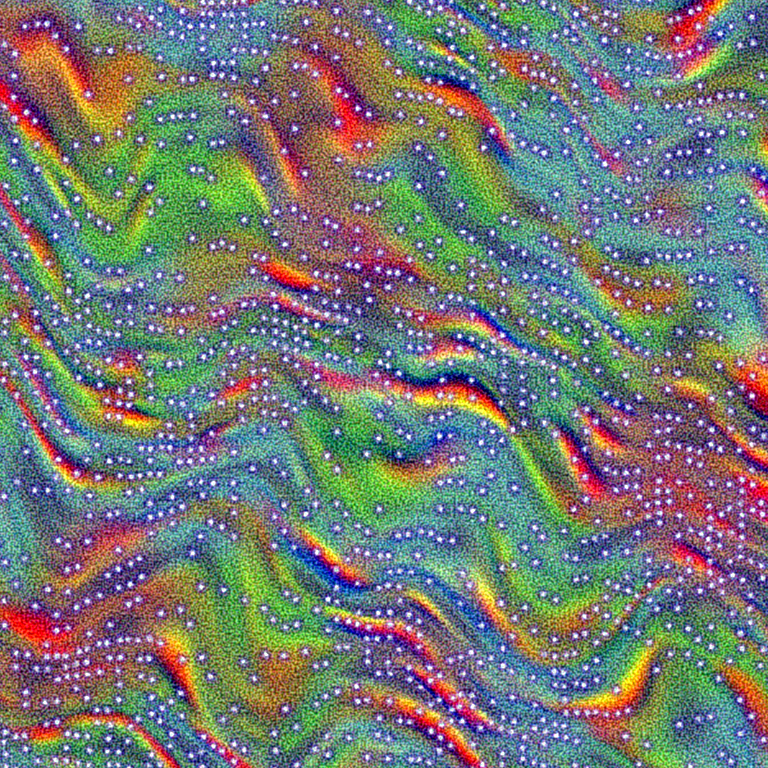
This pattern is drawn by a Shadertoy shader. Its source:

```glsl
// Flowing rows of glowing beads over green-teal ground with red, gold and navy ridges.

float hash(vec2 p) {
    vec3 q = fract(p.xyx * vec3(0.1031, 0.1030, 0.0973));
    q += dot(q, q.yzx + 33.33);
    return fract((q.x + q.y) * q.z);
}

vec2 latticeGradient(vec2 cell) {
    float angle = 6.2832 * hash(cell);
    return vec2(cos(angle), sin(angle));
}

// Gradient noise, roughly -0.7 to 0.7
float gradientNoise(vec2 p) {
    vec2 i = floor(p), f = p - i;
    vec2 s = f * f * f * (f * (f * 6.0 - 15.0) + 10.0);
    vec2 e = vec2(1.0, 0.0);
    float low = mix(dot(latticeGradient(i), f),
                    dot(latticeGradient(i + e), f - e), s.x);
    float high = mix(dot(latticeGradient(i + e.yx), f - e.yx),
                     dot(latticeGradient(i + 1.0), f - 1.0), s.x);
    return mix(low, high, s.y);
}

// x runs along the rows, y counts across them
vec2 flow(vec2 p) {
    float bend = 0.20 * gradientNoise(p * vec2(4.4, 2.6) + 11.0)
               + 0.04 * gradientNoise(p * vec2(10.0, 4.0) + 47.0);
    return vec2(p.x, p.y + 0.42 * p.x + bend);
}

// Streaks stretched along the flow
float ridge(vec2 w) {
    return gradientNoise(w * vec2(9.5, 22.0) + 70.0)
         + 0.25 * gradientNoise(w * vec2(14.0, 36.0) + 19.0);
}

// Bead halo in x, bright core in y; offsets are unsheared so beads stay round
vec2 beads(vec2 w, mat2 unshear) {
    vec2 pitch = vec2(0.0135, 0.0245);
    vec2 home = floor(w / pitch);
    vec2 glow = vec2(0.0);
    for (int y = -1; y <= 1; y++) {
        for (int x = -2; x <= 2; x++) {
            vec2 cell = home + vec2(x, y) + 200.0;
            float present = step(0.54, hash(cell));
            vec2 jitter = vec2(hash(cell + 31.0), hash(cell + 77.0)) - 0.5;
            vec2 centre = (cell - 200.0 + 0.5 + jitter * vec2(0.35, 0.2)) * pitch;
            vec2 d = unshear * (w - centre);
            float r2 = dot(d, d);
            float strength = present * (0.7 + 0.3 * hash(cell + 123.0));
            glow = max(glow, strength * exp(-r2 / vec2(0.000066, 0.000012)));
        }
    }
    return glow;
}

void mainImage(out vec4 fragColor, in vec2 fragCoord) {
    vec2 p = fragCoord / min(iResolution.x, iResolution.y);

    // Flow coordinates and their local shear
    vec2 w = flow(p);
    float e = 0.002;
    mat2 shear = mat2(flow(p + vec2(e, 0.0)) - w, flow(p + vec2(0.0, e)) - w) / e;
    float steepness = abs(shear[0].y);

    // Ground: green to teal, with broad olive and red patches
    float tint = gradientNoise(p * 4.5 + 5.0) + 0.8 * gradientNoise(w * vec2(5.0, 16.0));
    vec3 col = mix(vec3(0.35, 0.72, 0.27), vec3(0.38, 0.66, 0.64),
                   smoothstep(-0.3, 0.22, tint));
    float olive = smoothstep(0.0, 0.35, gradientNoise(w * vec2(5.0, 15.0) + 140.0));
    col = mix(col, vec3(0.62, 0.55, 0.20), 0.8 * olive);
    float warm = smoothstep(0.02, 0.4, gradientNoise(p * 3.8 + 23.0));
    col = mix(col, vec3(0.70, 0.27, 0.28), 0.65 * warm);

    // Dusky hollows and faint bands along the bead rows
    float dusk = smoothstep(0.1, 0.5, -ridge(w));
    float band = 0.5 - 0.5 * cos(6.2832 * w.y / 0.0245);
    col = mix(col, vec3(0.20, 0.19, 0.38), 0.6 * dusk + 0.12 * band);

    // Ridges: red crest, with gold and navy flanks that trade sides
    float mask = mix(0.35, 1.0, smoothstep(-0.15, 0.25,
                     gradientNoise(p * 5.0 + 61.0) + 0.2 * warm + 0.5 * (steepness - 0.5)));
    float crest = smoothstep(0.03, 0.5, ridge(w)) * mask;
    float flank = ridge(w + vec2(0.0, 0.009)) - ridge(w - vec2(0.0, 0.009));
    flank *= mask * smoothstep(-0.25, 0.2, ridge(w));
    flank *= clamp(6.0 * gradientNoise(p * 3.0 + 200.0), -1.0, 1.0);
    col += crest * vec3(0.46, -0.42, -0.22);
    col += flank * vec3(1.2, 1.05, -0.3);

    // Beads: blue halo, violet over red, around a white core
    vec2 glow = beads(w, inverse(shear));
    vec3 ground = clamp(col, 0.0, 1.0);
    vec3 halo = ground * vec3(0.62, 0.25, 0.3) + vec3(-0.02, 0.0, 0.46);
    col = mix(ground, halo, min(1.0, 1.15 * glow.x));
    col = mix(col, vec3(0.95, 1.0, 1.0), min(1.0, 1.4 * glow.y));

    // Fine coloured grain
    vec3 grain = vec3(gradientNoise(p * 290.0),
                      gradientNoise(p * 290.0 + 311.0),
                      gradientNoise(p * 290.0 + 617.0));
    float lumaGrain = gradientNoise(p * 300.0 + 907.0);
    col += 0.30 * grain + 0.42 * lumaGrain;

    fragColor = vec4(clamp(col, 0.0, 1.0), 1.0);
}
```
